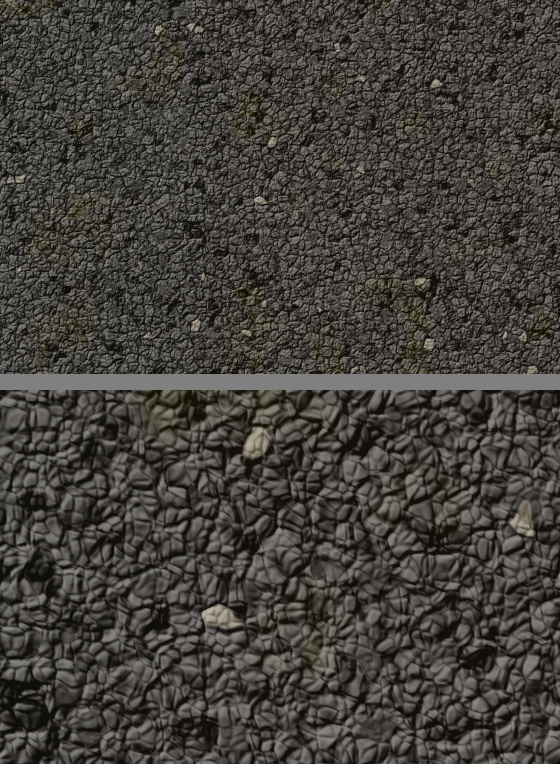
Top: the whole. Bottom: its middle third, enlarged.
Write a Shadertoy shader that draws this texture.

```glsl
// Worn asphalt: angular grains of two sizes, scattered larger stones and dark
// pits form one height field. It is lit by a slope taken towards the light,
// darkened in its hollows and then tinted a warm grey.

const float COARSE_SCALE = 44.0;   // grains per canvas height
const float FINE_SCALE = 98.0;
const float GRIT_SCALE = 175.0;
const float STONE_SCALE = 15.0;
const float STONE_SHARE = 0.34;    // part of the stone cells that hold a stone
const float PIT_DEPTH = 0.6;
const vec2 LIGHT_DIR = vec2(-0.6, 0.8);
const float LIGHT_STEP = 0.0035;
const float SLOPE_GAIN = 0.40;
const float HOLLOW_GAIN = 0.34;
const float MEAN_HEIGHT = 0.57;
const float MEAN_GREY = 0.268;
const float GREY_RANGE = 0.29;
const vec3 WARM_SHIFT = vec3(0.010, 0.0, -0.014);
const vec3 PALE_TINT = vec3(0.17, 0.15, 0.11);
const vec3 MOSS_TINT = vec3(0.015, 0.012, -0.045);

vec3 hash3(vec2 p) {
    vec3 q = fract(p.xyx * vec3(0.1031, 0.1030, 0.0973));
    q += dot(q, q.yxz + 33.33);
    return fract((q.xxy + q.yzz) * q.zyx);
}

float noise(vec2 p) {
    vec2 i = floor(p), f = fract(p);
    f = f * f * (3.0 - 2.0 * f);
    float low = mix(hash3(i).x, hash3(i + vec2(1, 0)).x, f.x);
    float high = mix(hash3(i + vec2(0, 1)).x, hash3(i + vec2(1, 1)).x, f.x);
    return mix(low, high, f.y);
}

// Tilted, flat-topped Voronoi grains: x = height, y = random tone.
vec2 grains(vec2 p) {
    vec2 cell = floor(p), f = fract(p), toCentre = vec2(0);
    vec3 seed = vec3(0);
    float nearest = 9.0, second = 9.0;
    for (int y = -1; y <= 1; y++)
    for (int x = -1; x <= 1; x++) {
        vec2 g = vec2(x, y);
        vec3 h = hash3(cell + g);
        vec2 d = g + h.xy - f;
        float dist = length(d) - 0.2 * h.z;
        if (dist < nearest) {
            second = nearest;
            nearest = dist;
            toCentre = d;
            seed = h;
        } else second = min(second, dist);
    }
    vec2 tilt = fract(seed.xy * 17.3) - 0.5;
    float tone = fract(seed.z * 29.7);
    float top = smoothstep(0.0, 0.45, second - nearest) * (0.7 + 0.3 * seed.z);
    return vec2(top + 1.2 * dot(tilt, toCentre), tone);
}

// Sparse larger stones: x = coverage, y = random tone.
vec2 stones(vec2 p) {
    vec2 cell = floor(p);
    vec3 h = hash3(cell + 71.0);
    vec3 k = hash3(cell + 139.0);
    vec2 q = fract(p) - 0.5 - 0.24 * (h.xy - 0.5);
    float angle = 6.2832 * k.x;
    q = mat2(cos(angle), sin(angle), -sin(angle), cos(angle)) * q;
    q.y *= 1.0 + 0.7 * k.y;
    float dist = mix(length(q), abs(q.x) + abs(q.y), 0.4);
    float radius = mix(0.17, 0.36, k.z);
    float cover = 1.0 - smoothstep(radius - 0.07, radius, dist);
    return vec2(cover * step(h.z, STONE_SHARE), fract(h.z * 41.0));
}

// x = height, y = tone shift, z = pale grain coverage.
vec3 surface(vec2 p) {
    vec2 warp = vec2(noise(p * 60.0), noise(p * 60.0 + 37.0)) - 0.5;
    vec2 w = p + 0.010 * warp;
    vec2 coarse = grains(w * COARSE_SCALE);
    vec2 fine = grains(w * FINE_SCALE + 19.0);
    float grit = noise(p * GRIT_SCALE);
    float height = 0.5 * coarse.x + 0.35 * fine.x + 0.25 * grit;

    float hollow = 0.6 * noise(p * 28.0 + 5.0) + 0.4 * noise(p * 62.0 + 11.0);
    height -= PIT_DEPTH * smoothstep(0.66, 0.82, hollow);

    vec2 stone = stones(w * STONE_SCALE);
    float stoneTop = 0.48 + 0.16 * fine.x + 0.18 * grit;
    height = mix(height, stoneTop, 0.8 * stone.x);

    float tone = 0.09 * (coarse.y - 0.5) + 0.07 * (fine.y - 0.5);
    tone = mix(tone, 0.10 * (stone.y - 0.62), 0.8 * stone.x);
    float pale = step(0.988, coarse.y) * smoothstep(0.2, 0.6, coarse.x);
    return vec3(height, tone, pale);
}

vec3 asphalt(vec2 p, float across) {
    vec3 s = surface(p);
    float slope = s.x - surface(p + LIGHT_DIR * LIGHT_STEP).x;
    float shade = SLOPE_GAIN * slope + HOLLOW_GAIN * (s.x - MEAN_HEIGHT) + s.y;
    shade += 0.03 * (noise(p * 3.5 + 3.0) - 0.5);
    float grey = MEAN_GREY + GREY_RANGE * tanh(shade / GREY_RANGE);
    vec3 colour = max(vec3(grey), 0.055) + WARM_SHIFT * mix(0.7, 1.3, across);
    float moss = smoothstep(0.62, 0.85, noise(p * 9.0 + 23.0));
    return colour + PALE_TINT * s.z + MOSS_TINT * moss * noise(p * 50.0);
}

void mainImage(out vec4 fragColor, in vec2 fragCoord) {
    // Four samples per pixel smooth the grain edges.
    vec3 sum = vec3(0);
    for (int i = 0; i < 4; i++) {
        vec2 offset = vec2(i % 2, i / 2) * 0.5 - 0.25;
        vec2 spot = fragCoord + offset;
        sum += asphalt(spot / iResolution.y, spot.x / iResolution.x);
    }
    fragColor = vec4(clamp(sum / 4.0, 0.0, 1.0), 1.0);
}
```
